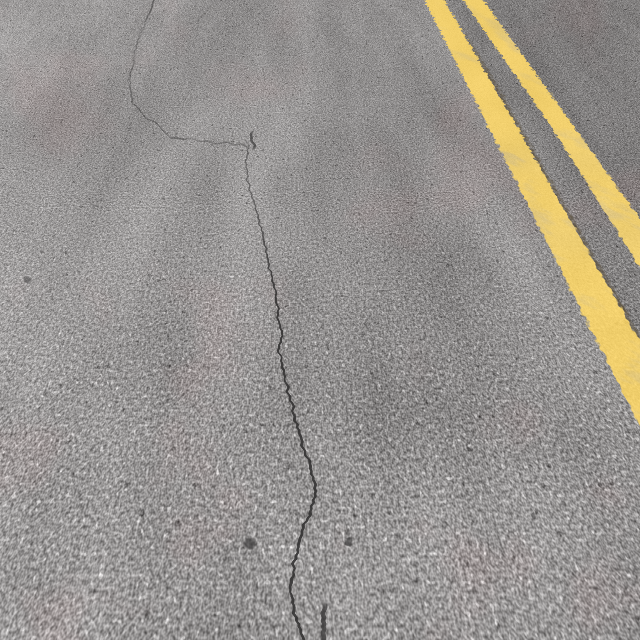
This texture is drawn by a three.js fragment shader. Its source:

```glsl
// Worn asphalt road in perspective with a winding crack and two yellow lane lines.
varying vec2 vUv;

const vec3 ASPHALT = vec3(0.580, 0.572, 0.570);
const vec3 PAINT = vec3(0.955, 0.820, 0.425);
const vec3 PAINT_WORN = vec3(0.880, 0.780, 0.500);
const vec3 CRACK_TINT = vec3(0.20, 0.195, 0.195);
const vec2 VANISHING = vec2(0.445, -0.43);  // x, and depth measured down from the top
const float GRAIN_SCALE = 215.0;
const float GRAIN_CONTRAST = 0.30;
const float EDGE_SOFT = 0.0016;
const float EDGE_ROUGH = 0.005;

vec2 gradientAt(vec2 cell) {
  vec3 h = fract(cell.xyx * vec3(0.1031, 0.1030, 0.0973));
  h += dot(h, h.yzx + 33.33);
  float angle = 6.2832 * fract((h.x + h.y) * h.z);
  return vec2(cos(angle), sin(angle));
}

float noise(vec2 p) {
  vec2 i = floor(p), f = fract(p);
  vec2 u = f * f * f * (f * (f * 6.0 - 15.0) + 10.0);
  vec2 e = vec2(1.0, 0.0);
  float low = mix(dot(gradientAt(i), f), dot(gradientAt(i + e), f - e), u.x);
  float high = mix(dot(gradientAt(i + e.yx), f - e.yx), dot(gradientAt(i + 1.0), f - 1.0), u.x);
  return mix(low, high, u.y);
}

float fbm(vec2 p) {
  float sum = 0.0, gain = 1.0;
  for (int k = 0; k < 4; k++) {
    sum += gain * noise(p);
    p = p * 2.03 + 17.1;
    gain *= 0.5;
  }
  return sum;
}

// Straight run of a bent path: adds shift while t goes from start to end.
float bend(float t, float start, float end, float shift) {
  return shift * clamp((t - start) / (end - start), 0.0, 1.0);
}

float span(float t, float start, float end, float soft) {
  return smoothstep(start - soft, start + soft, t) * (1.0 - smoothstep(end - soft, end + soft, t));
}

float hairline(float offset, float width) {
  return 1.0 - smoothstep(width * 0.4, width * 0.4 + 0.0018, abs(offset));
}

float blot(vec2 p, vec2 center, float radius) {
  return 1.0 - smoothstep(radius * 0.6, radius * 1.2, length(p - center));
}

float mainCrackX(float d) {
  float x = 0.386 + bend(d, 0.28, 0.352, 0.021) + bend(d, 0.352, 0.443, 0.020);
  x += bend(d, 0.443, 0.521, 0.013) + bend(d, 0.521, 0.547, -0.004);
  x += bend(d, 0.547, 0.638, 0.020) + bend(d, 0.638, 0.755, 0.036);
  x += bend(d, 0.785, 0.827, -0.020) + bend(d, 0.827, 0.911, -0.018);
  return x + bend(d, 0.911, 0.951, 0.004) + bend(d, 0.951, 1.0, 0.017);
}

void main() {
  vec2 p = vec2(vUv.x, 1.0 - vUv.y);
  float d = p.y;
  vec2 ground = vec2(p.x - VANISHING.x, 0.9) / (d - VANISHING.y);

  // Broad wear, lighter wheel paths and the darker far lane
  float tone = 0.045 * fbm(p * 4.0 + 3.0) + 0.05 * fbm(ground * vec2(9.0, 2.5));
  tone += 0.035 * (1.0 - smoothstep(0.0, 0.45, p.x)) * (1.0 - 0.5 * d);
  tone -= 0.075 * smoothstep(-0.02, 0.16, p.x - 0.64 - 0.5 * d);
  tone -= 0.025 * exp(-pow((p.x - 0.60 - 0.10 * d) / 0.10, 2.0));
  tone += 0.025 * exp(-pow((p.x - 0.74) / 0.14, 2.0)) * smoothstep(0.6, 0.85, d);

  // Stone grain, growing coarser toward the viewer
  float near = smoothstep(-0.1, 0.8, d);
  float coarse = noise(ground * GRAIN_SCALE);
  float fine = noise(ground * GRAIN_SCALE * 1.83 + 41.0);
  float grain = GRAIN_CONTRAST * mix(0.55, 1.0, near) * (0.75 * coarse + 0.8 * fine);
  float chips = smoothstep(0.22, 0.5, noise(ground * GRAIN_SCALE * 0.8 + 90.0));
  float pits = smoothstep(0.34, 0.55, noise(ground * GRAIN_SCALE * 0.5 + 140.0));
  grain += 0.16 * near * chips - 0.14 * pits;
  vec3 color = ASPHALT + tone + grain;
  color.r += 0.02 * smoothstep(0.1, 0.6, fbm(p * 5.0 + 23.0));

  // Main crack with ragged sides
  float wobble = 0.006 * noise(vec2(d * 45.0, 2.0)) + 0.004 * noise(vec2(d * 130.0, 7.0));
  float width = mix(0.0006, 0.0032, smoothstep(0.25, 0.8, d)) * (1.0 + noise(vec2(d * 60.0, 5.0)));
  float crack = hairline(p.x - mainCrackX(d) - wobble, width);
  crack *= span(d, 0.22, 1.1, 0.015) * mix(0.5, 0.9, smoothstep(0.25, 0.5, d));

  // Faint branch at the upper left, then across to the main crack
  float branchX = 0.241 + bend(d, 0.0, 0.065, -0.026) + bend(d, 0.065, 0.124, -0.013);
  branchX += bend(d, 0.124, 0.163, 0.006);
  float branchY = 0.163 + bend(p.x, 0.208, 0.267, 0.052) + bend(p.x, 0.267, 0.39, 0.013);
  float acrossWobble = 0.009 * noise(vec2(p.x * 55.0, 11.0));
  float branch = hairline(p.x - branchX - wobble, 0.001) * span(d, -0.1, 0.163, 0.004);
  branch = max(branch, hairline(d - branchY - acrossWobble, 0.001) * span(p.x, 0.208, 0.39, 0.004));
  crack = max(crack, branch * (0.38 + 0.4 * noise(p * 35.0)));

  // Short splits and tar blots
  crack = max(crack, 0.65 * hairline(p.x - 0.395 - wobble, 0.003) * span(d, 0.205, 0.233, 0.004));
  crack = max(crack, 0.75 * hairline(p.x - 0.506 - wobble, 0.007) * span(d, 0.945, 1.1, 0.012));
  vec2 rough = p + 0.004 * vec2(noise(p * 110.0), noise(p * 110.0 + 30.0));
  float tar = max(blot(rough, vec2(0.390, 0.849), 0.010), blot(rough, vec2(0.545, 0.847), 0.007));
  tar = max(tar, 0.7 * max(blot(rough, vec2(0.043, 0.438), 0.006), blot(rough, vec2(0.834, 0.806), 0.005)));
  color = mix(color, CRACK_TINT, max(crack, 0.65 * tar));

  // Lane lines with chipped edges, and a grimy fringe beside the inner one
  float chipped = EDGE_ROUGH * (noise(ground * 75.0) + 0.6 * noise(ground * 160.0));
  float x = p.x + chipped;
  float innerRight = 0.694 + 0.573 * d;
  float outerLeft = 0.724 + 0.66 * d + 0.006 * span(d, 0.1, 0.32, 0.1);
  float fringe = span(x, innerRight - 0.002, innerRight + 0.006, 0.003) * smoothstep(0.02, 0.12, d);
  color = mix(color, vec3(0.36, 0.32, 0.25), fringe * (0.55 + 0.7 * noise(ground * 120.0)));
  float lines = span(x, 0.663 + 0.506 * d, innerRight, EDGE_SOFT);
  lines = max(lines, span(x, outerLeft, 0.755 + 0.717 * d, EDGE_SOFT));

  // Paint keeps a little stone relief and tire smears
  float smear = smoothstep(0.05, 0.6, fbm(vec2(p.x * 9.0 + p.y * 6.0, p.y * 38.0 - p.x * 18.0)));
  float band = exp(-pow((d - 0.37) / 0.035, 2.0)) + exp(-pow((d - 0.25) / 0.03, 2.0));
  vec3 paint = mix(PAINT, PAINT_WORN, clamp(smear * 0.7 + 0.4 * band * (0.6 + smear), 0.0, 1.0));
  paint += 0.16 * grain + 0.03 * fbm(p * 14.0);
  color = mix(color, paint, lines * 0.98);

  gl_FragColor = vec4(clamp(color, 0.0, 1.0), 1.0);
}
```
